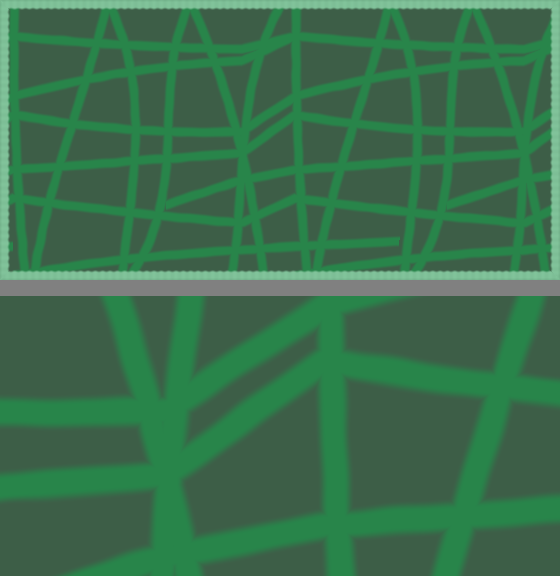
Top: the whole. Bottom: its middle third, enlarged.
Give the GLSL for this pattern, as a WebGL 2 fragment shader.

```glsl
#version 300 es
precision highp float;
// A loose net of hand-drawn green strands on dark felt, framed by a pale beaded border.

#define PERIOD 1.007       // width of one net repeat, in canvas heights
#define NET_START 0.047    // left edge of the first repeat
#define KNEE 0.81          // share of the repeat where the rows bend
#define STRAND_HALF 0.0160
#define STRAND_SOFT 0.0065
#define WOBBLE 0.0035
#define BORDER_WIDTH 0.0310
#define BORDER_SOFT 0.0055
#define BEAD_STEP 0.0262

uniform vec2 u_resolution;
out vec4 fragColor;

const vec3 FELT = vec3(0.240, 0.370, 0.280);
const vec3 STRAND = vec3(0.155, 0.520, 0.290);
const vec3 BORDER = vec3(0.505, 0.765, 0.605);
const vec3 BORDER_SHADE = vec3(0.430, 0.670, 0.520);

// Upright strands: top offset, bottom offset, bow, sway
const vec4 UPRIGHTS[6] = vec4[6](
  vec4(0.005, 0.045, -0.06, 0.00),
  vec4(0.339, 0.073, -0.05, 0.08),
  vec4(0.336, 0.388, 0.30, 0.15),
  vec4(0.635, 0.409, 0.12, -0.37),
  vec4(0.630, 0.896, 0.17, 0.02),
  vec4(0.964, 0.776, -0.18, -0.19));

// Cross strands: depth at the start, knee and end of a repeat, bow
const vec4 ROWS[6] = vec4[6](
  vec4(0.130, 0.176, 0.130, 0.03),
  vec4(0.344, 0.217, 0.130, -0.09),
  vec4(0.409, 0.469, 0.344, 0.09),
  vec4(0.607, 0.547, 0.409, 0.00),
  vec4(0.708, 0.797, 0.708, 0.02),
  vec4(0.985, 0.893, 0.880, -0.05));

// Short branches that join neighbouring rows
const vec4 RISING_BRANCH = vec4(0.911, 0.643, 0.607, 0.00);
const vec4 LOW_BRANCH = vec4(0.880, 0.842, 0.842, 0.00);

float hash(vec2 p) {
  p = fract(p * vec2(0.1031, 0.1130));
  p += dot(p, p.yx + 33.33);
  return fract((p.x + p.y) * p.x * 47.0);
}

float noise(vec2 p) {
  vec2 cell = floor(p), f = fract(p);
  f = f * f * (3.0 - 2.0 * f);
  return mix(mix(hash(cell), hash(cell + vec2(1, 0)), f.x),
             mix(hash(cell + vec2(0, 1)), hash(cell + vec2(1, 1)), f.x), f.y);
}

float uprightX(vec4 s, float t) {
  return mix(s.x, s.y, t) + t * (1.0 - t) * (s.z + s.w * (1.0 - 2.0 * t));
}

float rowDepth(vec4 r, float s) {
  float q = s / KNEE;
  float run = mix(r.x, r.y, q) + r.w * q * (1.0 - q);
  float climb = mix(r.y, r.z, (s - KNEE) / (1.0 - KNEE));
  return s < KNEE ? run : climb;
}

// Vertical gap to a row, corrected for its slope
float rowDistance(vec4 r, float s, float depth) {
  float e = 0.01;
  float slope = (rowDepth(r, s + e) - rowDepth(r, s - e)) / (2.0 * e * PERIOD);
  return abs(depth - rowDepth(r, s)) * inversesqrt(1.0 + slope * slope);
}

float uprightDistance(vec4 u, float x, float depth) {
  float e = 0.01;
  float slope = (uprightX(u, depth + e) - uprightX(u, depth - e)) / (2.0 * e);
  float gap = x - uprightX(u, depth);
  gap -= PERIOD * round(gap / PERIOD);
  return abs(gap) * inversesqrt(1.0 + slope * slope);
}

float netDistance(vec2 p) {
  float x = p.x - NET_START, depth = 1.0 - p.y;
  float s = fract(x / PERIOD), d = 1.0;
  for (int i = 0; i < 6; i++) {
    d = min(d, uprightDistance(UPRIGHTS[i], x, depth));
    d = min(d, rowDistance(ROWS[i], s, depth));
  }
  if (s > 0.54) d = min(d, rowDistance(RISING_BRANCH, s, depth));
  if (x > PERIOD && s < 0.37) d = min(d, rowDistance(LOW_BRANCH, s, depth));
  return d;
}

void main() {
  vec2 p = gl_FragCoord.xy / u_resolution.y;
  vec2 size = vec2(u_resolution.x / u_resolution.y, 1.0);
  float pixel = 1.0 / u_resolution.y;

  // Net with slightly shaky edges
  vec2 shake = vec2(noise(p * 22.0), noise(p * 22.0 + 71.0)) - 0.5;
  float soft = max(STRAND_SOFT, pixel);
  float net = 1.0 - smoothstep(STRAND_HALF - soft, STRAND_HALF + soft,
                               netDistance(p + WOBBLE * shake));
  vec3 color = mix(FELT, STRAND, net);

  // Border of soft beads along the nearest side
  vec2 side = min(p, size - p);
  float edge = min(side.x, side.y);
  float along = side.x < side.y ? p.y : p.x;
  float bead = 0.5 + 0.5 * cos(6.28318 * along / BEAD_STEP);
  float rim = BORDER_WIDTH + 0.0025 * (bead - 0.5);
  float blur = max(BORDER_SOFT, pixel);
  float band = 1.0 - smoothstep(rim - blur, rim + blur, edge);
  float shade = 0.22 * (1.0 - bead) + 0.5 * (1.0 - smoothstep(0.0, 0.009, edge));
  color = mix(color, mix(BORDER, BORDER_SHADE, shade), band);

  fragColor = vec4(color, 1.0);
}
```
